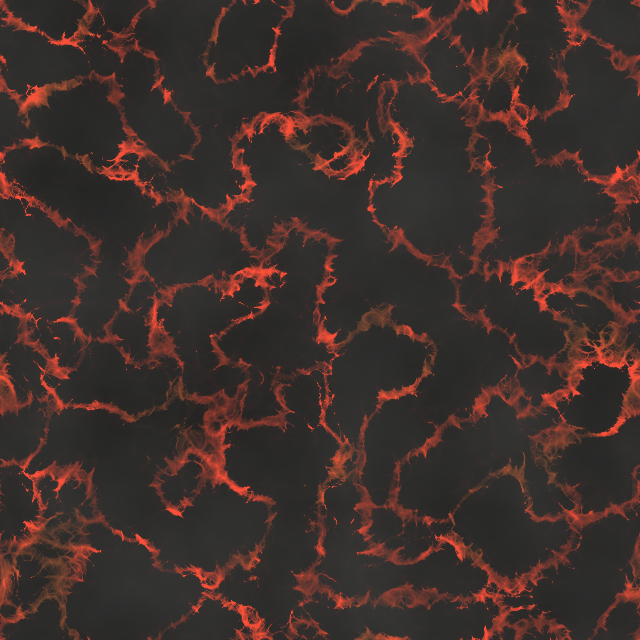
A Shadertoy shader for this texture:

```glsl
// Glowing red vein network with ragged threads over dark smoky grey, tiling seamlessly.

// Integer hash giving a unit gradient for a wrapped lattice point
vec2 gradientAt(vec2 cell, float cells, uint seed) {
    uvec2 c = uvec2(mod(cell, cells));
    uint h = c.x * 1597u + c.y * 51749u + seed * 7919u;
    h = (h ^ (h >> 16)) * 0x7feb352du;
    h = (h ^ (h >> 15)) * 0x846ca68bu;
    h ^= h >> 16;
    vec2 g = vec2(h & 0xffffu, h >> 16) / 32767.5 - 1.0;
    return normalize(g + 1e-4);
}

// Gradient noise repeating after a whole number of cells
float noise(vec2 uv, float cells, uint seed) {
    vec2 p = uv * cells, i = floor(p), f = p - i;
    vec2 s = f * f * f * (f * (f * 6.0 - 15.0) + 10.0);
    vec2 e = vec2(1, 0);
    float a = dot(gradientAt(i, cells, seed), f);
    float b = dot(gradientAt(i + e.xy, cells, seed), f - e.xy);
    float c = dot(gradientAt(i + e.yx, cells, seed), f - e.yx);
    float d = dot(gradientAt(i + e.xx, cells, seed), f - e.xx);
    return mix(mix(a, b, s.x), mix(c, d, s.x), s.y);
}

float fbm(vec2 uv, float cells, uint seed) {
    float sum = 0.0, amp = 1.0;
    for (uint k = 0u; k < 5u; k++) {
        sum += amp * noise(uv, cells, seed + k);
        cells *= 2.0;
        amp *= 0.5;
    }
    return sum;
}

// Fine ridged filaments, about 0 to 1
float filaments(vec2 uv) {
    float sum = 0.0, amp = 0.5, cells = 21.0;
    for (uint k = 0u; k < 4u; k++) {
        float ridge = max(0.0, 1.0 - 4.5 * abs(noise(uv, cells, 40u + k)));
        sum += amp * ridge * ridge;
        cells *= 2.0;
        amp *= 0.64;
    }
    return sum;
}

void mainImage(out vec4 fragColor, in vec2 fragCoord) {
    vec2 uv = fragCoord / iResolution.xy;

    // Bend the lattice so that veins wander
    vec2 p = uv + 0.022 * vec2(noise(uv, 8.0, 1u), noise(uv, 8.0, 2u));
    p += 0.004 * vec2(noise(uv, 31.0, 3u), noise(uv, 31.0, 4u));

    // Veins follow the zero contour; filaments fray their rims into spurs
    float thread = filaments(p);
    float fromVein = abs(noise(p, 8.0, 5u) + 0.27 * noise(p, 17.0, 6u));
    float frayed = fromVein + 0.17 * (0.33 - thread) + 0.05 * noise(uv, 6.0, 7u);
    float body = 1.0 - smoothstep(0.035, 0.09, frayed);

    // A thin core keeps each vein unbroken
    body = max(body, 0.75 - 0.75 * smoothstep(0.015, 0.05, fromVein));

    // Heat varies along the veins and flares on the filaments
    float flare = smoothstep(-0.2, 0.55, fbm(uv, 9.0, 10u));
    float heat = body * (0.28 + 0.62 * flare) * (0.45 + 1.15 * thread);
    heat += 0.18 * thread * exp(-7.0 * fromVein);

    // Smoky ground, red glow and dull brown patches
    vec3 smoke = vec3(0.172, 0.174, 0.170) * (1.0 + 0.28 * fbm(uv, 4.0, 20u));
    float dull = smoothstep(0.05, 0.4, noise(uv, 6.0, 30u)) * (1.0 - flare);
    vec3 ember = mix(vec3(0.98, 0.31, 0.22), vec3(0.82, 0.40, 0.22), dull);
    fragColor = vec4(mix(smoke, ember, clamp(heat, 0.0, 1.0)), 1.0);
}
```
